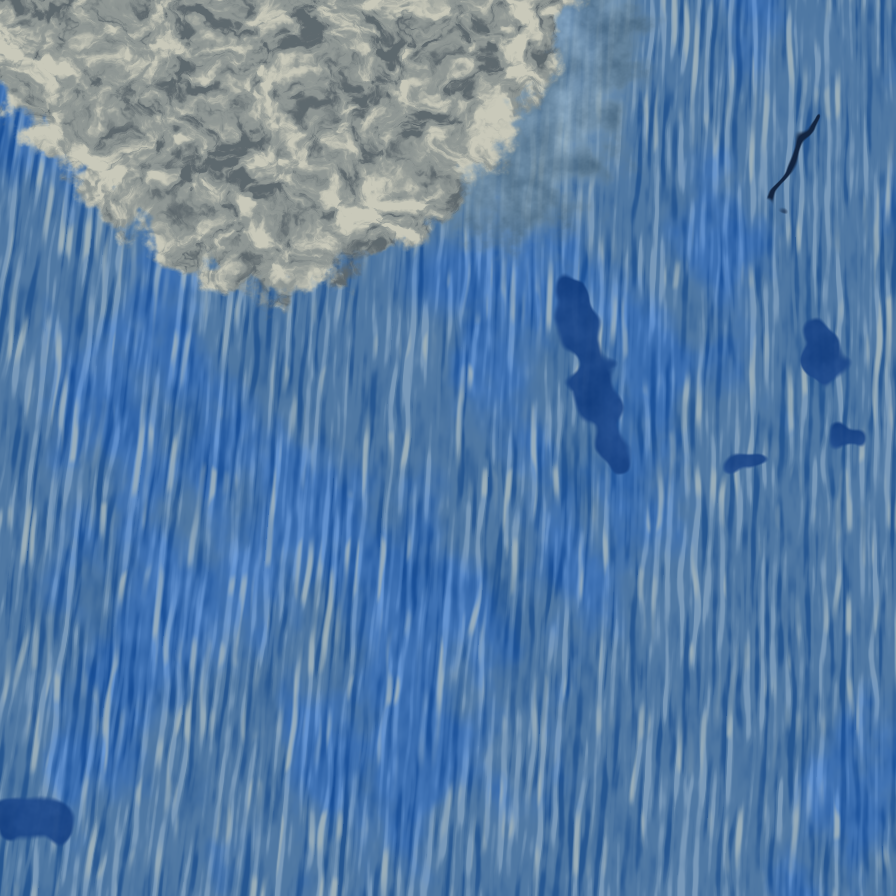
Reproduce this texture procedurally as a three.js fragment shader.

```glsl
varying vec2 vUv;

const vec3 DEEP_BLUE = vec3(0.15, 0.34, 0.57);
const vec3 MID_BLUE = vec3(0.31, 0.47, 0.64);
const vec3 LIGHT_BLUE = vec3(0.47, 0.60, 0.73);
const vec3 VIVID_BLUE = vec3(0.17, 0.40, 0.72);
const vec3 FLAKE_BLUE = vec3(0.10, 0.27, 0.53);
const vec3 PALE_STRAND = vec3(0.66, 0.72, 0.73);
const vec3 CRACK_COLOR = vec3(0.07, 0.14, 0.25);
const vec3 STONE_DARK = vec3(0.37, 0.41, 0.43);
const vec3 STONE_MID = vec3(0.56, 0.59, 0.58);
const vec3 STONE_PALE = vec3(0.79, 0.79, 0.73);
const vec3 WASH_COLOR = vec3(0.45, 0.56, 0.64);

const float STRAND_COUNT = 66.0;
const float FINE_COUNT = 118.0;
const float LEAN = 0.13;
const vec2 STONE_CENTER = vec2(0.30, 1.03);
const vec2 STONE_RADIUS = vec2(0.34, 0.36);
const float EDGE = 0.003;

float hash(vec2 p) {
  return fract(sin(dot(p, vec2(127.1, 311.7))) * 43758.5453);
}

float noise(vec2 p) {
  vec2 i = floor(p);
  vec2 f = fract(p);
  f = f * f * (3.0 - 2.0 * f);
  return mix(mix(hash(i), hash(i + vec2(1.0, 0.0)), f.x),
             mix(hash(i + vec2(0.0, 1.0)), hash(i + 1.0), f.x), f.y);
}

float fbm(vec2 p) {
  float sum = 0.0;
  float gain = 0.5;
  for (int i = 0; i < 5; i++) {
    sum += gain * noise(p);
    p = mat2(1.6, 1.2, -1.2, 1.6) * p + 7.3;
    gain *= 0.5;
  }
  return sum;
}

// Broken vertical threads: one per column, fading in and out along its length
float strands(vec2 p, float count, float density, float seed) {
  float x = p.x * count;
  float id = floor(x);
  float phase = hash(vec2(id, seed)) * 40.0;
  float shift = 0.5 * (noise(vec2(id * 3.0 + seed, p.y * 17.0 + phase)) - 0.5);
  float strength = noise(vec2(id * 5.0 + seed, p.y * density + phase));
  float line = 1.0 - smoothstep(0.06, 0.36, abs(fract(x) - 0.5 - shift));
  return line * smoothstep(0.2, 0.8, strength);
}

float capsule(vec2 p, vec2 a, vec2 b, float radius) {
  vec2 ab = b - a;
  float t = clamp(dot(p - a, ab) / dot(ab, ab), 0.0, 1.0);
  return length(p - a - ab * t) - radius;
}

// Woven blue ground
vec3 cloth(vec2 uv) {
  vec2 p = uv;
  p.x -= LEAN * uv.y * (1.0 - uv.x) + 0.008 * (noise(uv * vec2(7.0, 5.0)) - 0.5);
  float mottling = fbm(uv * vec2(34.0, 17.0));
  float grain = noise(p * vec2(190.0, 55.0));
  float light = strands(p, STRAND_COUNT, 15.0, 3.0);
  float dark = strands(p + vec2(0.5 / STRAND_COUNT, 0.0), STRAND_COUNT, 12.0, 21.0);
  float fine = strands(p, FINE_COUNT, 24.0, 47.0);
  float tone = 0.17 + 0.52 * mottling + 0.22 * (grain - 0.5);
  tone += 0.48 * light + 0.22 * fine - 0.34 * dark;
  vec3 color = mix(DEEP_BLUE, MID_BLUE, smoothstep(0.0, 0.48, tone));
  color = mix(color, LIGHT_BLUE, smoothstep(0.48, 0.92, tone));

  float vivid = smoothstep(0.48, 0.72, fbm(uv * vec2(11.0, 7.0) + 4.0) + 0.12 * (0.5 - uv.x));
  vivid = max(vivid, 1.0 - smoothstep(0.3, 1.0, length((uv - vec2(0.52, 0.69)) / vec2(0.10, 0.06))));
  color = mix(color, VIVID_BLUE + 0.25 * (tone - 0.4), 0.6 * vivid);
  float glint = light * smoothstep(0.5, 0.8, noise(p * vec2(STRAND_COUNT, 26.0) + 9.0));
  return mix(color, PALE_STRAND, 0.75 * glint);
}

// Crusted stone with pale ridges and dark creases
vec3 stone(vec2 uv, float rim) {
  vec2 warp = vec2(fbm(uv * 19.0), fbm(uv * 19.0 + 31.0));
  float body = fbm(uv * 26.0 + 3.0 * warp);
  float crust = fbm(uv * vec2(58.0, 74.0) + 5.0 * warp);
  float crease = 1.0 - smoothstep(0.0, 0.045, abs(fbm(uv * 9.0 + 2.0 * warp) - 0.5));
  float tone = 0.5 + 1.3 * (body - 0.48) + 1.5 * (crust - 0.48) + 0.2 * rim - 0.16 * crease;
  vec3 color = mix(STONE_DARK, STONE_MID, smoothstep(0.1, 0.5, tone));
  return mix(color, STONE_PALE, smoothstep(0.5, 1.0, tone));
}

void main() {
  vec2 uv = vUv;
  float rough = fbm(uv * 38.0) - 0.48;
  vec3 color = cloth(uv);

  // Faded wash beside the stone
  float wash = length((uv - vec2(0.56, 0.98)) / vec2(0.17, 0.27)) + 0.5 * rough;
  color = mix(color, WASH_COLOR + 0.45 * rough, 0.75 * (1.0 - smoothstep(0.75, 1.05, wash)));

  // Stone patch
  vec2 q = pow(abs(uv - STONE_CENTER) / STONE_RADIUS, vec2(1.65));
  float reach = q.x + q.y + 0.42 * rough;
  float rim = smoothstep(0.55, 0.95, reach);
  color = mix(color, stone(uv, rim), 1.0 - smoothstep(0.94, 1.05, reach));

  // Dark paint flakes and a thin crack
  vec2 w = uv + 0.022 * (vec2(noise(uv * 42.0), noise(uv * 42.0 + 17.0)) - 0.5);
  float flake = capsule(w, vec2(0.635, 0.68), vec2(0.658, 0.585), 0.019);
  flake = min(flake, capsule(w, vec2(0.658, 0.585), vec2(0.685, 0.495), 0.017));
  flake = min(flake, capsule(w, vec2(0.908, 0.622), vec2(0.922, 0.585), 0.019));
  flake = min(flake, capsule(w, vec2(0.942, 0.515), vec2(0.955, 0.513), 0.014));
  flake = min(flake, capsule(w, vec2(0.822, 0.490), vec2(0.838, 0.488), 0.012));
  flake = min(flake, capsule(w, vec2(0.015, 0.088), vec2(0.050, 0.085), 0.027));
  color = mix(color, FLAKE_BLUE + 0.12 * rough, 0.93 * (1.0 - smoothstep(-EDGE, EDGE, flake)));
  float crack = capsule(w, vec2(0.908, 0.872), vec2(0.865, 0.765), 0.0015);
  float broken = smoothstep(0.3, 0.5, noise(uv * 48.0 + 5.0));
  color = mix(color, CRACK_COLOR, broken * (1.0 - smoothstep(0.0, EDGE, crack)));

  gl_FragColor = vec4(color, 1.0);
}
```
